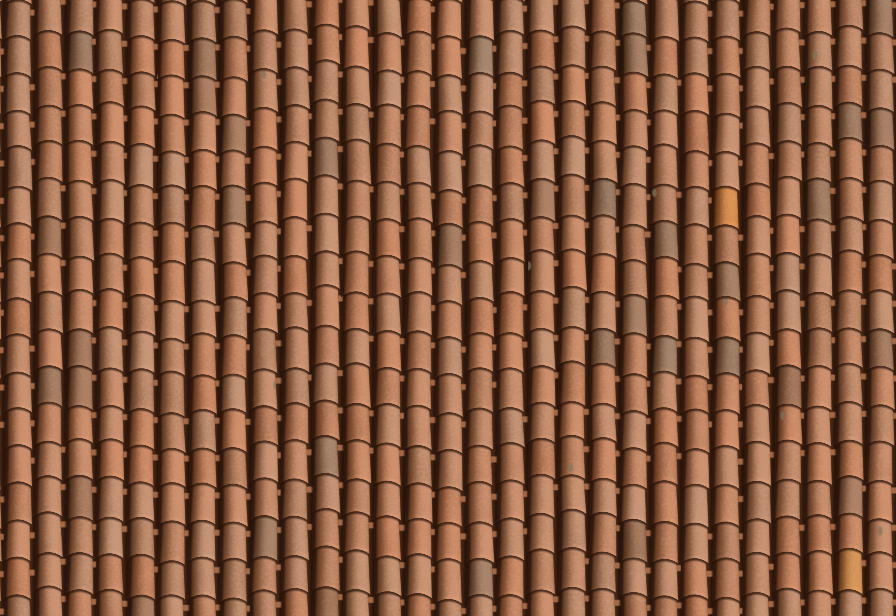
This texture is drawn by a Shadertoy shader. Its source:

```glsl
// Sunlit clay barrel-tile roof: columns of overlapping, tapered half-round tiles.
// Each tile is lit as a cylinder from the right, with hashed placement and tint;
// dark gutters with small lit ledges lie between, and cellular noise adds wear.

const vec2  GRID         = vec2(29.1, 16.5);  // tiles across and down
const float FIRST_COLUMN = -0.07;             // shift of the first column
const float WIDTH_TOP    = 0.405;             // half widths, in columns
const float WIDTH_BOTTOM = 0.455;
const float ARCH         = 0.13;              // rise of the lower edge, in rows
const float EDGE_JITTER  = 0.14;
const float SHADOW_DEPTH = 0.075;             // shadow under each lip, in rows
const float LEDGE_HEIGHT = 0.16;
const vec2  SUN          = vec2(0.55, 0.80);  // sideways and outward

const vec3 SHADE_COLOR  = vec3(0.16, 0.075, 0.035);
const vec3 GUTTER_COLOR = vec3(0.27, 0.15, 0.085);
const vec3 CLAY_DARK    = vec3(0.44, 0.265, 0.165);
const vec3 CLAY_LIGHT   = vec3(0.80, 0.575, 0.445);
const vec3 LEDGE_COLOR  = vec3(0.64, 0.41, 0.28);
const vec3 LICHEN       = vec3(0.50, 0.45, 0.36);

float hash(vec2 p) {
    return fract(sin(dot(p, vec2(127.1, 311.7))) * 43758.55);
}

// Distance to the nearest scattered point
float cellular(vec2 p) {
    vec2 cell = floor(p);
    float nearest = 2.0;
    for (int j = -1; j <= 1; j++) {
        for (int i = -1; i <= 1; i++) {
            vec2 c = cell + vec2(i, j);
            vec2 point = c + vec2(hash(c), hash(c + 37.0));
            nearest = min(nearest, length(p - point));
        }
    }
    return nearest;
}

// Height of the edge at which a tile begins, in rows
float edgeAt(float column, float row) {
    return row + EDGE_JITTER * hash(vec2(column, row) + 5.0);
}

// Downward shift of a whole column, in rows
float columnPhase(float column) {
    return 0.13 * sin(column * 0.8) + 0.18 * hash(vec2(column, 9.0));
}

vec3 clayRamp(float light) {
    vec3 low = mix(SHADE_COLOR, CLAY_DARK, smoothstep(-0.1, 0.42, light));
    return mix(low, CLAY_LIGHT, smoothstep(0.32, 1.05, light));
}

// Channel right of a column: lit at its left side, shaded by the next tile
vec3 gutterColor(vec2 p, float pixelY) {
    float gap = floor(p.x - 0.5);
    float along = fract(p.x - 0.5);
    float t = p.y + columnPhase(gap) + 0.12 * hash(vec2(gap, 71.0));
    float row = floor(t);
    float band = abs(t - row - 0.35) - 0.5 * LEDGE_HEIGHT;
    float ledge = 1.0 - smoothstep(-pixelY, pixelY, band);
    ledge *= step(0.2, hash(vec2(gap, row) + 13.0));
    float lit = 1.0 - smoothstep(0.42, 0.56, along);
    vec3 base = mix(SHADE_COLOR, GUTTER_COLOR, lit);
    return mix(base, LEDGE_COLOR, ledge * (1.0 - smoothstep(0.50, 0.62, along)));
}

void mainImage(out vec4 fragColor, in vec2 fragCoord) {
    vec2 uv = fragCoord / iResolution.xy;
    vec2 p = vec2(uv.x, 1.0 - uv.y) * GRID;
    vec2 pixel = GRID / iResolution.xy;
    p.x += FIRST_COLUMN;

    // Column, with its own drift along the roof
    float column = floor(p.x);
    float bent = p.x - column - 0.5 + 0.018 * sin(p.y * 0.9 + column * 2.3);

    // Tile within the column, bounded by arched and uneven edges
    float across = clamp(bent / WIDTH_BOTTOM, -1.0, 1.0);
    float t = p.y + columnPhase(column) + ARCH * (1.0 - across * across);
    float row = floor(t);
    if (t < edgeAt(column, row)) row -= 1.0;
    float start = edgeAt(column, row);
    float end = edgeAt(column, row + 1.0);
    float v = (t - start) / (end - start);

    // Sideways slip, tilt and taper of this tile
    vec2 id = vec2(column, row);
    float slip = 0.04 * (hash(id + 1.0) - 0.5);
    float tilt = 0.05 * (hash(id + 2.0) - 0.5);
    float tileX = bent + slip + tilt * (v - 0.5);
    float halfWidth = mix(WIDTH_TOP, WIDTH_BOTTOM, v);
    float s = clamp(tileX / halfWidth, -1.0, 1.0);

    // Cylinder lighting and clay variation
    float light = max(dot(vec2(s, sqrt(1.0 - s * s)), SUN), 0.0);
    float grain = cellular(p * vec2(9.0, 14.0)) - 0.5;
    float stain = cellular(p * vec2(1.7, 1.3) + 20.0) - 0.5;
    float tone = 0.15 * (hash(id + 3.0) - 0.5);
    vec3 clay = clayRamp(light * (1.0 + tone + 0.12 * grain + 0.08 * stain));
    float warmth = hash(id + 4.0) - 0.5;
    clay *= 1.0 + warmth * vec3(0.05, -0.05, -0.12);

    // A few weathered tiles and very rare ochre ones
    float kind = hash(id + 6.0);
    clay *= mix(vec3(1.0), vec3(0.84, 0.90, 0.93), step(0.94, kind));
    clay *= mix(vec3(1.0), vec3(1.06, 1.02, 0.78), step(kind, 0.003));

    // Lichen specks
    float speck = 1.0 - smoothstep(0.05, 0.10, cellular(p * vec2(1.0, 0.65) + 60.0));
    clay = mix(clay, LICHEN, 0.7 * speck * step(0.97, hash(id + 8.0)));

    // Shadow below the upper lip, and a lit rim on the lower one
    clay *= 1.0 + 0.05 * smoothstep(0.86, 0.96, v);
    float below = t - start;
    float shadow = 1.0 - smoothstep(0.2 * SHADOW_DEPTH, SHADOW_DEPTH + pixel.y, below);
    shadow = max(shadow, 1.0 - smoothstep(0.0, 0.7 * pixel.y, end - t));
    clay = mix(clay, SHADE_COLOR, 0.75 * shadow);

    float cover = 1.0 - smoothstep(-0.7 * pixel.x, 0.7 * pixel.x, abs(tileX) - halfWidth);
    vec3 color = mix(gutterColor(p, pixel.y), clay, cover);
    fragColor = vec4(color, 1.0);
}
```
